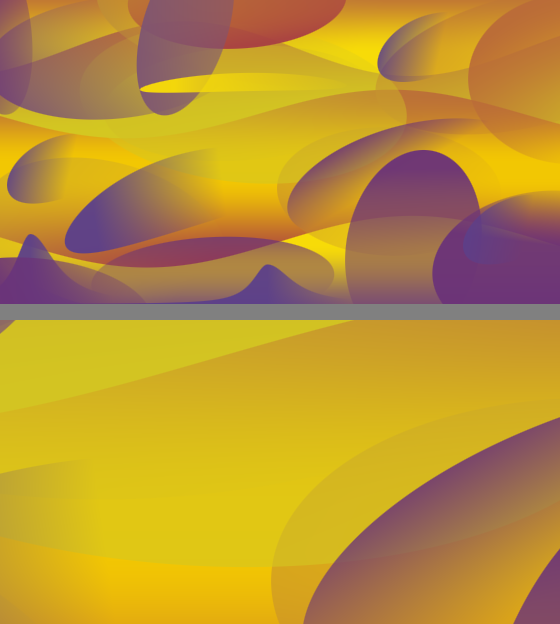
Top: the whole. Bottom: its middle third, enlarged.
This background is drawn by a Shadertoy shader. Its source:

```glsl
// Overlapping wavy bands and translucent bent ovals in yellow, orange and violet gradients.

const vec3 YELLOW = vec3(0.97, 0.86, 0.03);
const vec3 GOLD   = vec3(0.95, 0.78, 0.01);
const vec3 OLIVE  = vec3(0.83, 0.78, 0.13);
const vec3 ORANGE = vec3(0.73, 0.42, 0.22);
const vec3 RED    = vec3(0.66, 0.25, 0.26);
const vec3 MAUVE  = vec3(0.49, 0.33, 0.45);
const vec3 PURPLE = vec3(0.42, 0.20, 0.47);
const vec3 INDIGO = vec3(0.36, 0.25, 0.54);

// Sine-free hash, one value in 0..1.
float hash(float n) {
    n = fract(n * 0.1031);
    n *= n + 33.33;
    return fract(n * (n + n));
}

// Antialiased coverage of the region where d is negative.
float cover(float d) {
    return clamp(0.5 - d / max(fwidth(d), 1e-5), 0.0, 1.0);
}

// Wavy horizon height.
float ridge(float x, float base, float swing, float frequency, float shift) {
    return base + swing * sin(frequency * (x - shift));
}

// Coverage of a rotated oval; positive bend droops its ends.
float oval(vec2 r, vec2 radii, float angle, float bend) {
    float c = cos(angle), s = sin(angle);
    vec2 q = vec2(c * r.x + s * r.y, c * r.y - s * r.x) / radii;
    q.y += bend * q.x * q.x;
    return cover(length(q) - 1.0);
}

// Paints an oval whose opacity is fade.z at its center and drops along fade.xy.
vec3 paint(vec3 base, vec2 p, vec2 center, vec2 radii, float angle, float bend,
           vec3 tint, vec3 fade) {
    vec2 r = p - center;
    float opacity = clamp(fade.z - dot(r, fade.xy), 0.0, 0.96);
    return mix(base, tint, opacity * oval(r, radii, angle, bend));
}

// Stacked bands, from the top of the canvas down.
vec3 bands(vec2 p) {
    vec3 color = mix(YELLOW, ORANGE, smoothstep(0.82, 1.05, p.y));

    vec3 haze = mix(OLIVE, ORANGE, smoothstep(0.6, 0.98, p.y + 0.06 - 0.06 * p.x));
    color = mix(color, haze, cover(p.y - ridge(p.x, 0.84, 0.09, 4.2, 0.23)));

    vec3 dune = mix(GOLD, ORANGE, smoothstep(0.46, 0.70, p.y));
    dune = mix(RED, dune, smoothstep(0.12, 0.42, p.y));
    color = mix(color, dune, cover(p.y - ridge(p.x, 0.625, 0.08, 3.6, 0.85)));

    vec3 shore = mix(MAUVE, YELLOW, smoothstep(-0.03, 0.2, p.y));
    return mix(color, shore, cover(p.y - ridge(p.x, 0.205, 0.085, 3.6, 0.92)));
}

// Faint large ovals spread evenly over the canvas.
vec3 veils(vec3 color, vec2 p, float aspect) {
    for (int i = 0; i < 5; i++) {
        float n = float(i);
        vec2 center = fract(vec2(0.43, 0.66) + n * vec2(0.755, 0.57)) * vec2(aspect, 1.0);
        vec2 radii = vec2(0.36 + 0.18 * hash(n + 3.0), 0.16 + 0.1 * hash(n + 11.0));
        vec3 tint = mix(OLIVE, ORANGE, hash(n + 23.0));
        color = paint(color, p, center, radii, 0.5 * hash(n + 37.0) - 0.25, 0.0,
                      tint, vec3(0.7, -0.6, 0.3));
    }
    return color;
}

// Small leaves, dark on the left and dissolving to the right.
vec3 leaves(vec3 color, vec2 p) {
    for (int i = 0; i < 3; i++) {
        float n = float(i);
        vec2 center = vec2(0.2 + 1.5 * pow(0.5 * n, 0.3), fract(0.45 + 0.4 * n));
        color = paint(color, p, center, vec2(0.19, 0.1), 0.35, 0.15,
                      INDIGO, vec3(4.5, -1.0, 0.15));
    }
    return color;
}

// Lopsided peaks rising from the lower edge.
vec3 peaks(vec3 color, vec2 p) {
    for (int i = 0; i < 2; i++) {
        float n = float(i);
        float dx = p.x - 0.1 - 0.78 * n;
        float slope = dx / (dx < 0.0 ? 0.06 : 0.1);
        float height = (0.23 - 0.1 * n) / (1.0 + slope * slope);
        float opacity = clamp(0.95 - 3.5 * max(dx, 0.0), 0.0, 1.0);
        color = mix(color, INDIGO, opacity * cover(p.y - height));
    }
    return color;
}

void mainImage(out vec4 fragColor, in vec2 fragCoord) {
    vec2 p = fragCoord / iResolution.y;
    vec3 c = veils(bands(p), p, iResolution.x / iResolution.y);

    // Upper ovals
    c = paint(c, p, vec2(0.80, 0.66), vec2(0.54, 0.26), -0.1, 0.0, OLIVE, vec3(0.0, 0.8, 0.4));
    c = paint(c, p, vec2(0.38, 0.81), vec2(0.43, 0.20), 0.1, 0.0, MAUVE, vec3(1.2, 1.5, 0.3));
    c = paint(c, p, vec2(-0.02, 0.92), vec2(0.12, 0.30), 0.15, 0.0, PURPLE, vec3(3.0, -0.5, 0.7));
    c = paint(c, p, vec2(0.78, 1.00), vec2(0.36, 0.16), 0.05, 0.0, RED, vec3(-0.5, 3.0, 0.5));
    c = paint(c, p, vec2(0.61, 0.91), vec2(0.14, 0.30), -0.3, 0.0, MAUVE, vec3(1.2, 0.0, 0.75));
    c = paint(c, p, vec2(0.80, 0.73), vec2(0.34, 0.03), 0.02, 0.6, YELLOW, vec3(1.6, 0.0, 0.6));
    c = paint(c, p, vec2(1.88, 0.74), vec2(0.34, 0.28), 0.0, 0.0, ORANGE, vec3(1.2, -1.4, 0.45));

    // Sweeping dark ovals across the middle
    c = paint(c, p, vec2(0.60, 0.37), vec2(0.42, 0.12), 0.3, 0.45, INDIGO, vec3(2.2, 0.3, 0.3));
    c = paint(c, p, vec2(1.35, 0.42), vec2(0.42, 0.17), 0.25, 0.1, PURPLE, vec3(2.5, -4.2, -0.1));

    // Lower ovals
    c = paint(c, p, vec2(0.70, 0.08), vec2(0.40, 0.14), 0.05, 0.0, PURPLE, vec3(0.0, -4.0, 0.2));
    c = paint(c, p, vec2(1.36, 0.19), vec2(0.22, 0.32), -0.2, 0.0, PURPLE, vec3(0.0, -1.5, 0.58));
    c = peaks(c, p);
    c = paint(c, p, vec2(0.12, -0.02), vec2(0.38, 0.17), -0.1, 0.0, PURPLE, vec3(1.5, 0.5, 0.8));
    c = paint(c, p, vec2(1.78, 0.13), vec2(0.36, 0.24), 0.15, 0.0, PURPLE, vec3(0.6, 4.4, 1.25));

    fragColor = vec4(leaves(c, p), 1.0);
}
```
